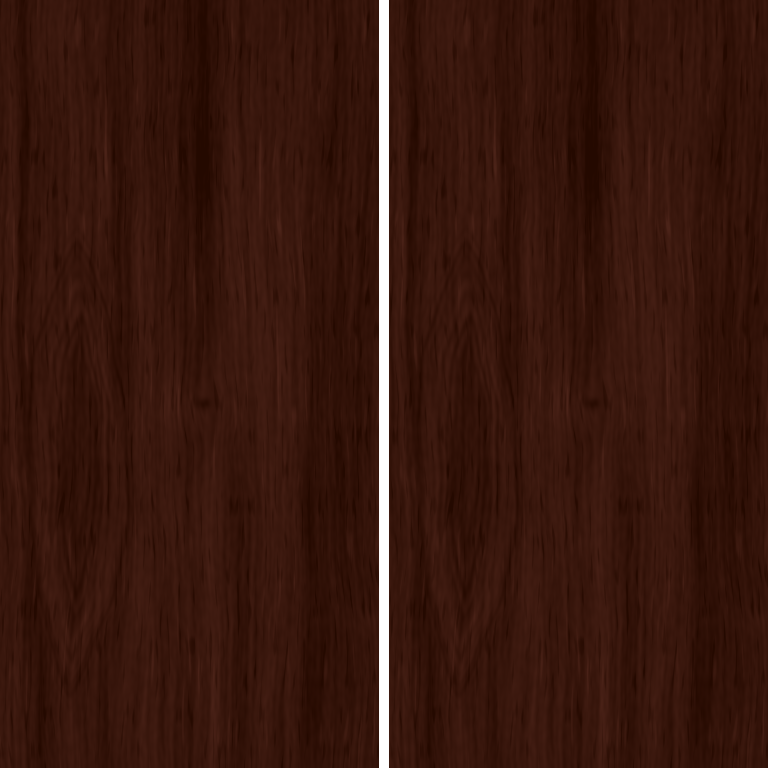
A Shadertoy shader for this texture:

```glsl
// Two identical dark walnut panels with a knot and cathedral grain, split by a white gap.
#define PITCH 0.5065
#define GAP 0.013
#define DARK vec3(0.18, 0.06, 0.022)
#define LIGHT vec3(0.24, 0.10, 0.06)
#define GAP_COLOR vec3(1.0)
#define KNOT vec2(0.267, 0.475)
#define CATHEDRAL vec2(0.1, 0.39)
#define CATHEDRAL_SIZE vec2(0.03, 0.21)
#define BEND 0.025
#define FIBRE 0.75
#define PORES 0.7

// Broad tone patches: centre, then half size
const int PATCHES = 11;
const vec4 patchShape[PATCHES] = vec4[](
    vec4(0.034, 0.75, 0.012, 0.60), vec4(0.095, 0.85, 0.050, 0.35),
    vec4(0.150, 0.70, 0.014, 0.50), vec4(0.260, 0.95, 0.050, 0.35),
    vec4(0.220, 0.30, 0.060, 0.35), vec4(0.330, 0.60, 0.040, 0.50),
    vec4(0.405, 0.30, 0.020, 0.45), vec4(0.435, 0.71, 0.018, 0.06),
    vec4(0.475, 0.19, 0.030, 0.02), vec4(0.240, 0.475, 0.035, 0.03),
    vec4(0.470, 0.50, 0.030, 0.40));
const float patchTone[PATCHES] = float[](
    -0.5, 0.15, -0.35, -0.55, 0.3, 0.3, -0.5, 0.35, 0.35, 0.5, -0.3);

vec2 gradientAt(vec2 cell) {
    vec3 h = fract(cell.xyx * vec3(0.1031, 0.1030, 0.0973));
    h += dot(h, h.yzx + 33.33);
    float angle = 6.2832 * fract((h.x + h.y) * h.z);
    return vec2(cos(angle), sin(angle));
}

float gradientNoise(vec2 p) {
    vec2 i = floor(p), f = p - i;
    vec2 u = f * f * f * (f * (f * 6.0 - 15.0) + 10.0);
    vec2 e = vec2(1.0, 0.0);
    float low = mix(dot(gradientAt(i), f), dot(gradientAt(i + e), f - e), u.x);
    float high = mix(dot(gradientAt(i + e.yx), f - e.yx),
                     dot(gradientAt(i + 1.0), f - 1.0), u.x);
    return mix(low, high, u.y);
}

float bump(vec2 d, vec2 size) {
    d /= size;
    return exp(-dot(d, d));
}

// Grain coordinates: slow waves, pushed aside around the knot
vec2 bendGrain(vec2 p) {
    vec2 d = p - KNOT;
    float wave = gradientNoise(p * vec2(5.0, 2.2) + 7.0)
               + 0.2 * gradientNoise(p * vec2(14.0, 9.0));
    return vec2(p.x + BEND * wave - 0.6 * d.x * bump(d, vec2(0.03, 0.05)), p.y);
}

// Pointed nested arches; x is their tone, y their coverage
vec2 cathedral(vec2 g) {
    vec2 d = g - CATHEDRAL;
    d.x += 0.006 * gradientNoise(g * vec2(9.0, 16.0));
    d /= CATHEDRAL_SIZE;
    float level = sqrt(d.x * d.x + 0.02) + d.y * d.y;
    float tone = 0.8 * gradientNoise(vec2(level * 5.0, g.y * 2.0));
    tone -= 0.4 * (1.0 - smoothstep(0.7, 1.1, level));
    tone -= 0.35 * exp(-pow((level - 1.0) / 0.07, 2.0));
    tone += 0.3 * exp(-pow((level - 1.4) / 0.3, 2.0));
    tone -= 0.3 * exp(-pow((level - 2.1) / 0.08, 2.0));
    return vec2(tone, 1.0 - smoothstep(1.6, 3.0, level));
}

float woodTone(vec2 p) {
    vec2 g = bendGrain(p);

    // Growth bands, replaced by arches inside the cathedral
    float bands = 0.75 * gradientNoise(g * vec2(24.0, 1.2))
                + 0.7 * gradientNoise(g * vec2(75.0, 2.0) + 3.0);
    vec2 arches = cathedral(g);
    float tone = mix(bands, arches.x, arches.y);
    for (int i = 0; i < PATCHES; i++)
        tone += patchTone[i] * bump(g - patchShape[i].xy, patchShape[i].zw);

    // Fine fibres, short dark pores and sparse pale streaks
    tone += FIBRE * gradientNoise(g * vec2(180.0, 7.0));
    tone += 0.5 * FIBRE * gradientNoise(g * vec2(230.0, 60.0) + 11.0);
    float pore = gradientNoise(g * vec2(210.0, 22.0) + 31.0);
    tone -= PORES * smoothstep(0.2, 0.5, pore);
    float streak = gradientNoise(g * vec2(160.0, 12.0) + 57.0);
    tone += PORES * smoothstep(0.3, 0.55, streak);

    // Knot: dark eye and the shadow under it
    vec2 d = p - KNOT;
    tone -= 1.3 * bump(d, vec2(0.008, 0.007));
    tone -= 0.3 * bump(d + vec2(0.0, 0.03), vec2(0.012, 0.03));
    return tone;
}

void mainImage(out vec4 fragColor, in vec2 fragCoord) {
    vec2 uv = fragCoord / iResolution.xy;
    vec2 p = vec2(mod(uv.x, PITCH), uv.y);

    float tone = clamp(0.5 + woodTone(p), -0.65, 1.9);
    vec3 color = max(mix(DARK, LIGHT, tone), 0.0);

    // White gap at the end of each panel
    float gapDistance = abs(p.x - PITCH + 0.5 * GAP) - 0.5 * GAP;
    float gap = clamp(0.5 - gapDistance * iResolution.x, 0.0, 1.0);
    fragColor = vec4(mix(color, GAP_COLOR, gap), 1.0);
}
```
